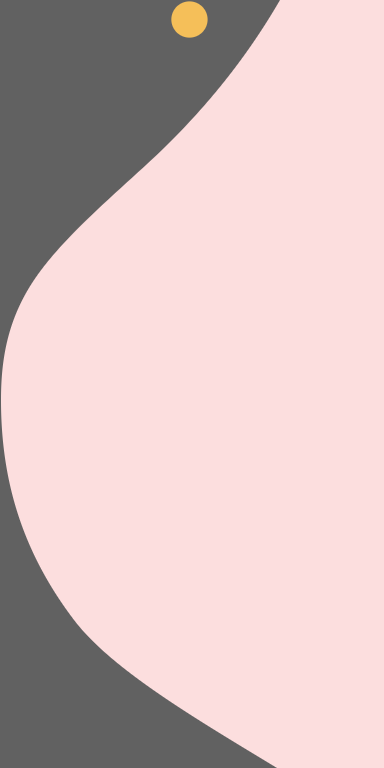
A WebGL 1 fragment shader for this background:

```glsl
precision highp float;

// A flat pink shape swells in from the right over a grey ground, with a small
// amber disc near the top. The shape's edge is a smooth chain of cubic Hermite
// spans giving x as a function of y; lengths are in units of canvas height.

uniform vec2 u_resolution;

const vec3 GREY  = vec3(0.38, 0.38, 0.38);
const vec3 PINK  = vec3(0.99, 0.87, 0.87);
const vec3 AMBER = vec3(0.96, 0.75, 0.35);

const vec2 DISC_CENTRE = vec2(0.2467, 0.9746);
const float DISC_RADIUS = 0.0236;

// Cubic span between two knots, each holding (y, x, dx/dy)
float hermite(vec3 a, vec3 b, float y) {
  float span = b.x - a.x;
  float t = (y - a.x) / span;
  float s = 1.0 - t;
  float ends = mix(a.y, b.y, t * t * (3.0 - 2.0 * t));
  return ends + span * t * s * (a.z * s - b.z * t);
}

// Horizontal position of the curved edge at height y
float edgeX(float y) {
  vec3 foot     = vec3(0.0,    0.3607, -1.65);
  vec3 lower    = vec3(0.1927, 0.0964, -0.76);
  vec3 leftmost = vec3(0.4792, 0.0013,  0.0);
  vec3 shoulder = vec3(0.6354, 0.0443,  0.67);
  vec3 upper    = vec3(0.7852, 0.1901,  1.09);
  vec3 top      = vec3(1.0,    0.3646,  0.58);
  if (y < lower.x)    return hermite(foot, lower, y);
  if (y < leftmost.x) return hermite(lower, leftmost, y);
  if (y < shoulder.x) return hermite(leftmost, shoulder, y);
  if (y < upper.x)    return hermite(shoulder, upper, y);
  return hermite(upper, top, y);
}

// Approximate signed distance to the edge, negative inside the pink shape
float shapeDistance(vec2 p) {
  float h = 0.001;
  float slope = (edgeX(p.y + h) - edgeX(p.y - h)) / (2.0 * h);
  return (edgeX(p.y) - p.x) / sqrt(1.0 + slope * slope);
}

float discDistance(vec2 p, vec2 centre, float radius) {
  return length(p - centre) - radius;
}

// Coverage of a shape, softened over one pixel
float coverage(float dist, float pixel) {
  return clamp(0.5 - dist / pixel, 0.0, 1.0);
}

void main() {
  float pixel = 1.0 / u_resolution.y;
  vec2 p = gl_FragCoord.xy * pixel;

  vec3 colour = mix(GREY, PINK, coverage(shapeDistance(p), pixel));
  float disc = discDistance(p, DISC_CENTRE, DISC_RADIUS);
  colour = mix(colour, AMBER, coverage(disc, pixel));

  gl_FragColor = vec4(colour, 1.0);
}
```
